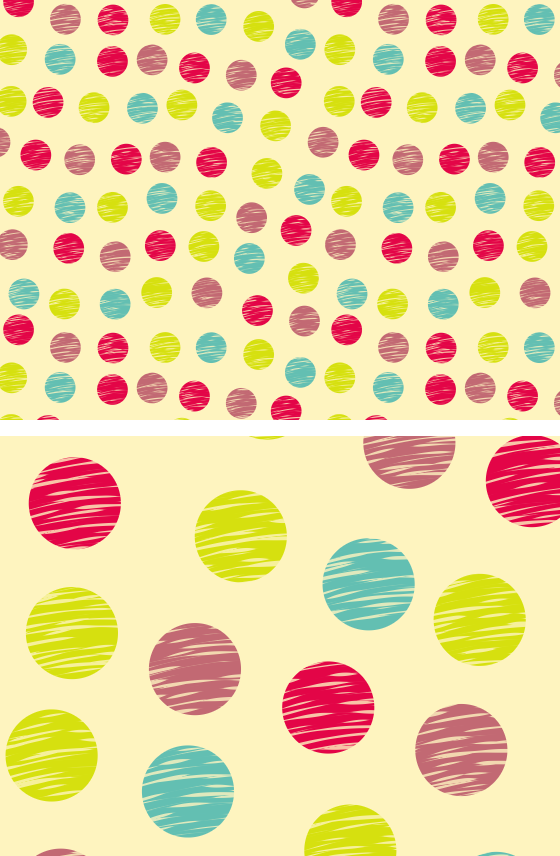
Top, the full canvas; bottom, a detail of the centre.
Write a Shadertoy shader that draws this pattern.

```glsl
// Scratched polka dots: a square tile of fifty loosely scattered discs, repeated.
// Centres come from a wrapped rank-1 lattice, bent by sines and jittered by a hash;
// thin tapering cream strokes are drawn across each disc.

const float TAU = 6.28319;
const float TILE = 0.78125;    // tile side, in canvas heights
const int   DOTS = 50;         // discs per tile
const float RADIUS = 0.0468;   // disc radius, in tile sides

const vec3 CREAM  = vec3(0.995, 0.957, 0.75);
const vec3 LIME   = vec3(0.84, 0.88, 0.06);
const vec3 RED    = vec3(0.89, 0.02, 0.28);
const vec3 TEAL   = vec3(0.39, 0.75, 0.70);
const vec3 MAUVE  = vec3(0.76, 0.41, 0.45);

float hash(float n) {
    return fract(sin(n * 12.9898) * 43758.5);
}

float noise(float x) {
    float i = floor(x), f = x - i;
    return mix(hash(i), hash(i + 1.0), f * f * (3.0 - 2.0 * f));
}

// Centre of disc k in tile coordinates; the jitter is too small to cause overlaps.
vec2 dotCentre(int k) {
    float n = float(k);
    vec2 c = fract(n * vec2(1.0, 7.0) / float(DOTS));
    vec2 bend = 0.03 * sin(TAU * (c.yx + vec2(0.1, 0.6)));
    float angle = TAU * hash(n + 0.3);
    float reach = 0.02 * sqrt(hash(n + 0.7));
    return c + bend + reach * vec2(cos(angle), sin(angle));
}

// Stepping through ranks keeps neighbouring colours apart with fixed shares.
vec3 dotColour(int k) {
    int rank = (k * 11) % DOTS;
    return rank < 15 ? LIME : rank < 28 ? RED : rank < 39 ? TEAL : MAUVE;
}

// Coverage of one layer of arched strokes; q spans -1..1 over the disc.
float scratches(vec2 q, float rows, float slope, float seed, float pixel) {
    float v = (q.y - slope * q.x + 0.06 * q.x * q.x) * rows;
    float row = floor(v);
    float key = seed + row * 7.3;
    float drift = 0.4 * (hash(key) - 0.5) + 0.3 * (hash(key + 1.7) - 0.5) * q.x;
    float halfWidth = 0.21 * smoothstep(0.33, 1.0, noise(q.x * 1.6 + key * 5.0));
    float soft = pixel * rows;
    float edge = clamp((halfWidth - abs(v - row - 0.5 - drift)) / soft + 0.5, 0.0, 1.0);
    return edge * min(1.0, 2.0 * halfWidth / soft);
}

void mainImage(out vec4 fragColor, in vec2 fragCoord) {
    vec2 p = fragCoord / (iResolution.y * TILE);
    float pixel = 1.0 / (iResolution.y * TILE * RADIUS);

    // Nearest disc, measured across the tile borders
    vec2 nearest = vec2(1.0);
    int id = 0;
    for (int k = 0; k < DOTS; k++) {
        vec2 d = p - dotCentre(k);
        d -= floor(d + 0.5);
        if (dot(d, d) < dot(nearest, nearest)) {
            nearest = d;
            id = k;
        }
    }

    // Disc with two crossing layers of strokes
    vec2 q = nearest / RADIUS;
    float seed = float(id) * 31.0;
    float strokes = max(scratches(q, 5.0, 0.11, seed, pixel),
                        scratches(q, 6.5, 0.18, seed + 13.7, pixel));
    vec3 ink = mix(dotColour(id), CREAM, 0.8 * strokes);
    float disc = clamp((1.0 - length(q)) / pixel + 0.5, 0.0, 1.0);

    fragColor = vec4(mix(CREAM, ink, disc), 1.0);
}
```
